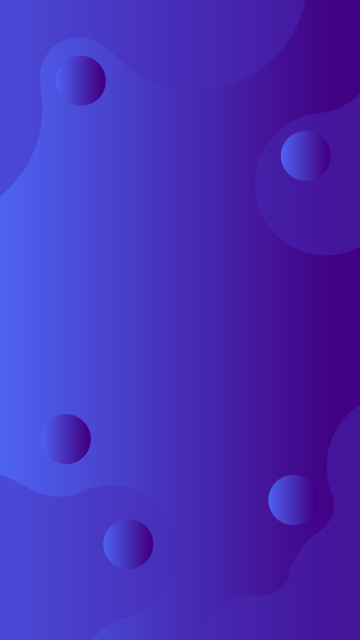
Write a WebGL 1 fragment shader that draws this background.

```glsl
precision highp float;
// Violet gradient background with soft translucent blobs and shaded balls.
// Each blob is a union of circles whose joints are rounded by concave arcs;
// balls reuse the background colour ramp across their own width.

uniform vec2 u_resolution;

const vec2 SPAN = vec2(432.0, 768.0);        // canvas size in layout units
const vec3 BLUE = vec3(0.302, 0.376, 0.935);
const vec3 VIOLET = vec3(0.257, 0.0, 0.515);
const vec3 BLOB_TINT = vec3(0.28, 0.17, 0.72);
const float BLOB_OPACITY = 0.45;
const float RAMP_START = 0.03;
const float RAMP_END = 0.93;
const float BALL_RADIUS = 30.0;

vec3 ramp(float x) {
  return mix(BLUE, VIOLET, clamp((x - RAMP_START) / (RAMP_END - RAMP_START), 0.0, 1.0));
}

// Circles are packed as (centre, radius).
float circle(vec2 p, vec3 c) {
  return length(p - c.xy) - c.z;
}

float cross2(vec2 a, vec2 b) {
  return a.x * b.y - a.y * b.x;
}

// Rounds the joint of circles a and b with the hollow circle c touching both.
// It acts in the wedge from c towards a and b, as far out as the centre of a.
float fillet(float d, vec2 p, vec3 c, vec3 a, vec3 b) {
  vec2 q = p - c.xy;
  vec2 toA = a.xy - c.xy;
  vec2 toB = b.xy - c.xy;
  float side = sign(cross2(toA, toB));
  bool inWedge = side * cross2(toA, q) > 0.0 && side * cross2(q, toB) > 0.0;
  return inWedge && length(q) < length(toA) ? c.z - length(q) : d;
}

float topBlob(vec2 p) {
  vec3 left = vec3(-85.0, 638.0, 135.7);
  vec3 right = vec3(235.0, 794.0, 134.0);
  float d = min(circle(p, left), circle(p, right));
  return fillet(d, p, vec3(95.0, 676.0, 47.0), left, right);
}

float rightBlob(vec2 p) {
  vec3 body = vec3(391.0, 547.0, 85.5);
  vec3 outer = vec3(500.0, 698.0, 49.0);
  float d = min(circle(p, body), circle(p, outer));
  return fillet(d, p, vec3(376.5, 707.0, 75.0), body, outer);
}

float lowerLeftBlob(vec2 p) {
  vec3 crest = vec3(133.0, 105.0, 81.0);
  vec3 base = vec3(-54.0, 37.0, 170.0);
  float d = min(circle(p, crest), circle(p, base));
  d = fillet(d, p, vec3(71.0, 242.0, 70.0), crest, base);
  return fillet(d, p, vec3(166.0, -42.0, 70.0), crest, base);
}

float lowerRightBlob(vec2 p) {
  vec3 low = vec3(305.0, -16.0, 70.0);
  vec3 middle = vec3(428.5, 59.0, 84.0);
  vec3 high = vec3(482.0, 208.0, 90.0);
  float d = min(circle(p, low), min(circle(p, middle), circle(p, high)));
  d = fillet(d, p, vec3(315.0, 87.0, 33.5), middle, low);
  return fillet(d, p, vec3(364.0, 162.0, 36.5), middle, high);
}

float coverage(float d, float pixel) {
  return clamp(0.5 - d / pixel, 0.0, 1.0);
}

vec3 addBall(vec3 color, vec2 p, vec2 centre, float pixel) {
  float d = circle(p, vec3(centre, BALL_RADIUS));
  float across = 0.5 + 0.5 * (p.x - centre.x) / BALL_RADIUS;
  return mix(color, ramp(across), coverage(d, pixel));
}

void main() {
  vec2 uv = gl_FragCoord.xy / u_resolution;
  vec2 p = uv * SPAN;
  float pixel = SPAN.x / u_resolution.x;

  // Background and blobs
  vec3 color = ramp(uv.x);
  float blobs = min(min(topBlob(p), rightBlob(p)),
                    min(lowerLeftBlob(p), lowerRightBlob(p)));
  color = mix(color, BLOB_TINT, BLOB_OPACITY * coverage(blobs, pixel));

  // Balls
  color = addBall(color, p, vec2(97.0, 671.0), pixel);
  color = addBall(color, p, vec2(367.0, 581.0), pixel);
  color = addBall(color, p, vec2(79.0, 241.0), pixel);
  color = addBall(color, p, vec2(154.0, 115.0), pixel);
  color = addBall(color, p, vec2(352.0, 168.0), pixel);

  gl_FragColor = vec4(color, 1.0);
}
```
